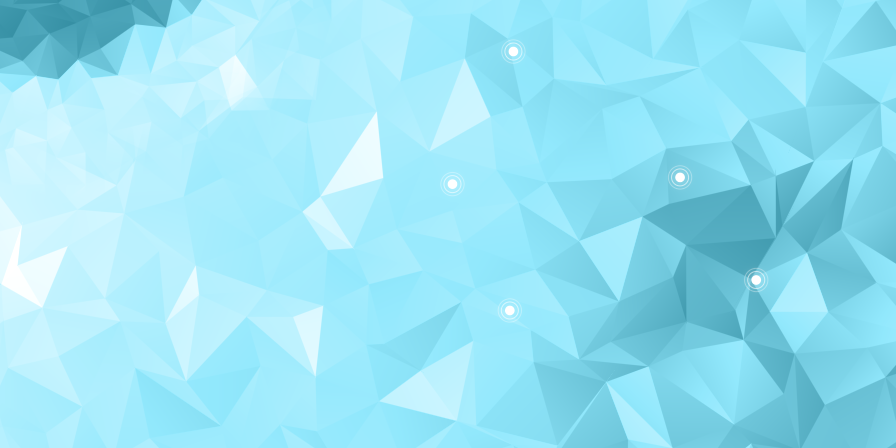
This background is drawn by a Shadertoy shader. Its source:

```glsl
const mat2 LATTICE = mat2(0.914, 0.407, -0.407, 0.914);

vec2 hash2(vec2 p) {
    vec3 q = fract(p.xyx * vec3(0.1031, 0.1030, 0.0973));
    q += dot(q, q.yzx + 33.33);
    return fract((q.xx + q.yz) * q.zy);
}

float glow(vec2 p, vec2 center, vec2 radius) {
    vec2 d = (p - center) / radius;
    return exp(-dot(d, d));
}

float cornerShade(vec2 p) {
    float rim = 0.81 + 0.75 * max(p.x - 0.22, 0.0);
    return smoothstep(-0.04, 0.10, p.y - rim);
}

// Broad light and shade, as the amount of red
float toneField(vec2 p) {
    float tone = mix(0.69, 0.58, smoothstep(0.2, 1.5, p.x));
    tone += 0.15 * glow(p, vec2(0.0, 0.48), vec2(0.28, 0.32));
    tone += 0.07 * glow(p, vec2(0.40, 0.85), vec2(0.30, 0.15));
    tone -= 0.10 * glow(p, vec2(0.45, 0.08), vec2(0.30, 0.16));
    tone -= 0.07 * glow(p, vec2(0.57, 0.66), vec2(0.13, 0.10));
    tone -= 0.08 * glow(p, vec2(0.87, 0.28), vec2(0.13, 0.14));
    tone -= 0.05 * glow(p, vec2(1.08, 0.90), vec2(0.15, 0.12));
    tone -= 0.19 * glow(p, vec2(1.55, 0.52), vec2(0.20, 0.20));
    tone -= 0.14 * glow(p, vec2(1.78, 0.45), vec2(0.24, 0.17));
    tone -= 0.15 * glow(p, vec2(1.68, 0.08), vec2(0.46, 0.27));
    tone -= 0.14 * glow(p, vec2(2.02, 0.08), vec2(0.12, 0.20));
    return tone - 0.44 * cornerShade(p);
}

// Small bright clusters of facets
float highlights(vec2 p) {
    const vec2 SPOTS[14] = vec2[14](
        vec2(1.02, 0.73), vec2(0.74, 0.52), vec2(0.69, 0.25), vec2(0.42, 0.31),
        vec2(0.05, 0.39), vec2(0.91, 0.95), vec2(0.53, 0.80), vec2(0.81, 0.64),
        vec2(0.96, 0.14), vec2(1.41, 0.445), vec2(1.78, 0.335), vec2(1.46, 0.04),
        vec2(1.67, 0.11), vec2(1.07, 0.21));
    float sum = 0.0;
    for (int i = 0; i < 14; i++) sum += glow(p, SPOTS[i], vec2(0.052));
    return sum;
}

vec3 palette(float tone) {
    vec3 shade = vec3(0.27, 0.62, 0.70) + (tone - 0.27) * vec3(1.0, 0.967, 0.967);
    vec3 light = vec3(0.57, 0.91, 0.99) + (tone - 0.57) * vec3(1.0, 0.22, 0.04);
    return clamp(min(shade, light), 0.0, 1.0);
}

vec2 vertex(vec2 id, float size) {
    return LATTICE * (id + 0.82 * (hash2(id + 17.0) - 0.5)) * size;
}

float edgeDistance(vec2 p, vec2 a, vec2 b) {
    vec2 e = b - a, d = p - a;
    return (e.x * d.y - e.y * d.x) / max(length(e), 0.0001);
}

float triangleCoverage(vec2 p, vec2 a, vec2 b, vec2 c, float blur) {
    float side = sign(edgeDistance(c, a, b));
    float inside = min(side * edgeDistance(p, a, b),
        min(side * edgeDistance(p, b, c), side * edgeDistance(p, c, a)));
    return smoothstep(-blur, blur, inside);
}

// Flat tone with a slight slope and a random offset
float facetTone(vec2 p, vec2 center, float size) {
    vec2 rnd = hash2(center * 431.0 + 9.0) - 0.5;
    float rough = smoothstep(0.9, 1.6, center.x - 0.4 * center.y);
    float tone = toneField(center) + 0.24 * highlights(center);
    tone += rnd.x * mix(0.10, 0.22, rough);
    return tone + dot(p - center, rnd) / size * mix(0.07, 0.16, rough);
}

// Jittered lattice with a random diagonal in each cell
float mesh(vec2 p, float size, float blur) {
    vec2 cell = floor(p * LATTICE / size);
    vec2 sum = vec2(0.0);
    for (int k = 0; k < 9; k++) {
        vec2 id = cell + vec2(k % 3, k / 3) - 1.0;
        float turn = step(0.5, hash2(id + 71.0).x);
        vec2 a = vertex(id + vec2(turn, 0.0), size);
        vec2 b = vertex(id + vec2(1.0 - turn, 1.0), size);
        for (int half_ = 0; half_ < 2; half_++) {
            float s = float(half_);
            vec2 c = vertex(id + vec2(s, mix(1.0 - s, s, turn)), size);
            float cover = triangleCoverage(p, a, b, c, blur);
            if (cover > 0.0)
                sum += cover * vec2(facetTone(p, (a + b + c) / 3.0, size), 1.0);
        }
    }
    return sum.x / max(sum.y, 0.0001);
}

float ring(float d, float radius, float width, float blur) {
    return 1.0 - smoothstep(width - blur, width + blur, abs(d - radius));
}

// White dot inside two thin rings
float marker(vec2 p, vec2 center, float blur) {
    float d = length(p - center);
    float dot_ = 1.0 - smoothstep(0.0105 - blur, 0.0105 + blur, d);
    float rings = 0.6 * ring(d, 0.019, 0.001, blur) + 0.35 * ring(d, 0.026, 0.001, blur);
    return clamp(dot_ + rings + 0.2 * exp(-d * d / 0.0004), 0.0, 1.0);
}

void mainImage(out vec4 fragColor, in vec2 fragCoord) {
    vec2 p = fragCoord / iResolution.y;
    float blur = 0.75 / iResolution.y;
    float fine = 1.0 - smoothstep(0.35, 0.55, length((p - vec2(0.1, 1.0)) * vec2(0.8, 1.2)));
    float tone = mix(mesh(p, 0.115, blur), mesh(p, 0.065, blur), fine);
    vec3 color = palette(tone);

    const vec2 MARKERS[5] = vec2[5](vec2(1.146, 0.885), vec2(1.010, 0.589),
        vec2(1.518, 0.604), vec2(1.688, 0.375), vec2(1.138, 0.307));
    for (int i = 0; i < 5; i++) color = mix(color, vec3(1.0), marker(p, MARKERS[i], blur));
    fragColor = vec4(color, 1.0);
}
```
